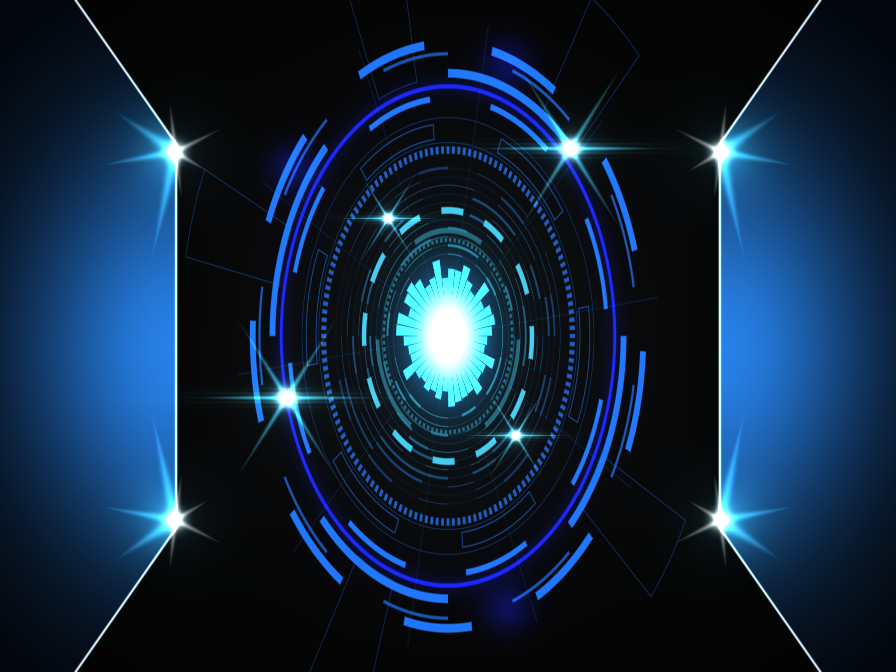
A Shadertoy shader for this background:

```glsl
// A glowing elliptical dial of arcs, ticks and rings between two lit blue panels.
// Polar boxes repeated by angle build the dial; folded coordinates mirror the
// panels and their corner flares; sparkles are tapered Gaussian rays.

#define SQUASH 0.668        // width of the dial relative to its height
#define MAIN_RING 0.3715    // radius of the deep blue ring
#define TICKS 144.0         // ticks in the dotted ring
#define GEAR_BARS 40.0      // bars around the core
#define PANEL_X 0.4045      // inner edge of the panels
#define PANEL_BEND 0.286    // height where the panel edge slants
#define PANEL_SLANT 0.70
#define BLUE vec3(0.10, 0.44, 0.96)
#define INDIGO vec3(0.06, 0.10, 0.78)
#define CYAN vec3(0.25, 0.82, 0.95)
#define PANEL_BLUE vec3(0.145, 0.49, 0.88)

float hash(vec2 c) {
    return fract(sin(dot(c, vec2(12.99, 78.23))) * 4375.85);
}

float fill(float d) {
    float aa = 1.1 / iResolution.y;
    return 1.0 - smoothstep(-aa, aa, d);
}

float line(float d, float halfWidth) { return fill(abs(d) - halfWidth); }

// Signed distance to boxes bent round the dial; pol = (radius, degrees)
float arcBox(vec2 pol, float r, float halfR, float count, float centre, float halfDeg) {
    float period = 360.0 / count;
    float a = mod(pol.y - centre + 0.5 * period, period) - 0.5 * period;
    return max(abs(pol.x - r) - halfR, (abs(a) - halfDeg) * radians(1.0) * pol.x);
}

// Ray from the origin to tip, narrowing as it goes
float ray(vec2 v, vec2 tip, float width) {
    float len = length(tip);
    vec2 dir = tip / len;
    float along = dot(v, dir);
    float taper = clamp(1.0 - along / len, 0.0, 1.0) * smoothstep(-0.006, 0.0, along);
    float across = (v.x * dir.y - v.y * dir.x) / (width * taper + 0.0006);
    return taper * exp(-across * across);
}

vec3 sparkle(vec2 v, float size) {
    vec2 m = abs(v) / size;
    float rays = ray(m, vec2(0.075, 0.12), 0.0035) + ray(m, vec2(0.13, 0.0), 0.004);
    float stripes = 0.65 + 0.35 * cos(m.y * 900.0);
    float streak = exp(-m.x / 0.055 - m.y * m.y / 0.00012) * stripes;
    float core = exp(-dot(m, m) / 0.00016);
    return CYAN * (0.75 * rays + 0.6 * streak + 0.5 * exp(-length(m) / 0.018)) + 1.3 * core;
}

vec3 panels(vec3 col, vec2 p) {
    vec2 m = abs(p);
    float slanted = step(PANEL_BEND, m.y);
    float edge = m.x - PANEL_X - max(m.y - PANEL_BEND, 0.0) * PANEL_SLANT;
    edge /= mix(1.0, length(vec2(1.0, PANEL_SLANT)), slanted);
    vec2 g = vec2(m.x - 0.40, p.y + 0.02) / vec2(0.225, 0.30);
    float inside = fill(-edge);
    col = mix(col, vec3(0.008, 0.015, 0.03) + PANEL_BLUE * exp(-dot(g, g)), inside);
    col += vec3(0.85, 0.95, 1.0) * line(edge, 0.0016);

    // Corner flares
    vec2 v = m - vec2(0.406, 0.274);
    float d = length(v);
    col += CYAN * exp(-d / 0.032) * mix(0.18, 0.8, inside);
    float cool = ray(v, vec2(0.09, 0.06), 0.009) + ray(v, vec2(0.035, -0.16), 0.008)
               + ray(v, vec2(0.11, -0.02), 0.006);
    float pale = ray(v, vec2(-0.07, 0.035), 0.004) + ray(v, vec2(-0.05, -0.03), 0.004)
               + ray(v, vec2(0.008, 0.075), 0.004) + ray(v, vec2(-0.01, -0.07), 0.005);
    return col + CYAN * cool * 0.65 + 0.6 * pale + exp(-d * d / 0.00018);
}

vec3 dial(vec2 p) {
    vec2 q = vec2(p.x / SQUASH, p.y);
    vec2 pol = vec2(length(q), degrees(atan(q.y, q.x)));
    float r = pol.x;
    vec3 col = vec3(0.0);

    // Outer wedge frames and faint spokes
    float wedgeAngles[5] = float[5](162.0, 107.0, 51.0, -34.0, -115.0);
    for (int i = 0; i < 5; i++)
        col += BLUE * 0.38 * line(arcBox(pol, 0.49, 0.106, 1.0, wedgeAngles[i], 6.6), 0.0007);
    col += BLUE * 0.17 * fill(arcBox(pol, 0.27, 0.20, 10.0, 7.0, 0.12));

    // Main ring and blue arcs
    float ringDist = r - MAIN_RING;
    col += INDIGO * (line(ringDist, 0.0032) + 0.28 * exp(-abs(ringDist) / 0.012));
    float arcs = fill(arcBox(pol, 0.435, 0.0065, 9.0, 27.0, 10.0));
    arcs = max(arcs, 0.7 * fill(arcBox(pol, 0.420, 0.0025, 9.0, 20.0, 10.0)));
    arcs = max(arcs, fill(arcBox(pol, 0.391, 0.0065, 4.0, 67.0, 23.0)));
    arcs = max(arcs, fill(arcBox(pol, 0.354, 0.0045, 8.0, 18.0, 11.5)));
    arcs = max(arcs, 0.6 * line(arcBox(pol, 0.305, 0.011, 6.0, -8.0, 16.0), 0.0009));
    arcs = max(arcs, 0.75 * fill(arcBox(pol, 0.277, 0.0055, TICKS, 0.0, 0.65)));
    arcs = max(arcs, 0.35 * max(line(r - 0.288, 0.0007), line(r - 0.325, 0.0006)));
    col = mix(col, BLUE, arcs);

    // Broken fine rings, greener towards the core
    for (int i = 0; i < 11; i++) {
        float k = float(i);
        float gate = hash(vec2(floor((pol.y + 180.0) / 15.0), k));
        float strength = mix(0.18, 0.65, step(0.4, gate)) * (1.0 - 0.045 * k);
        float ring = line(r - 0.122 - 0.0128 * k, 0.0006 + 0.0014 * step(0.8, gate));
        col += mix(vec3(0.16, 0.66, 0.72), BLUE, k / 12.0) * ring * strength;
    }
    col = mix(col, CYAN * 0.9, fill(arcBox(pol, 0.187, 0.005, 12.0, -3.0, 7.5)));
    col = mix(col, CYAN * 0.55, fill(arcBox(pol, 0.157, 0.004, 3.0, 90.0, 28.0)) * 0.7);
    col = mix(col, CYAN * 0.6, fill(arcBox(pol, 0.143, 0.003, 90.0, 0.0, 1.1)) * 0.6);

    // Uneven gear bars and the white core
    float barStep = 360.0 / GEAR_BARS;
    float reach = 0.082 + 0.034 * hash(vec2(floor((pol.y + 180.0) / barStep), 3.0));
    float bars = fill(arcBox(pol, 0.5 * reach, 0.5 * reach, GEAR_BARS, 0.5 * barStep, 0.47 * barStep));
    col = mix(col, CYAN * 0.95, bars);
    col += vec3(0.10, 0.55, 0.85) * (exp(-r * r / 0.0085) + 0.12 * exp(-r / 0.11));
    return mix(col, vec3(1.0), 1.0 - smoothstep(0.03, 0.085, r));
}

void mainImage(out vec4 fragColor, in vec2 fragCoord) {
    vec2 p = (fragCoord - 0.5 * iResolution.xy) / iResolution.y;
    vec3 col = vec3(0.012) + vec3(0.04, 0.042, 0.05) * exp(-dot(p, p) / 0.14);
    col = panels(col + dial(p), p);

    // Indigo haze behind the outer arcs
    for (int i = 0; i < 3; i++) {
        float a = radians(72.0 + 72.0 * float(i * (i + 1) / 2));
        vec2 v = p - 0.425 * vec2(SQUASH * cos(a), sin(a));
        col += INDIGO * 0.4 * exp(-dot(v, v) / 0.0012);
    }

    col += sparkle(p - vec2(0.182, 0.279), 1.0) + sparkle(p - vec2(-0.240, -0.092), 1.0);
    col += sparkle(p - vec2(-0.089, 0.175), 0.55) + sparkle(p - vec2(0.101, -0.148), 0.55);
    fragColor = vec4(clamp(col, 0.0, 1.0), 1.0);
}
```
